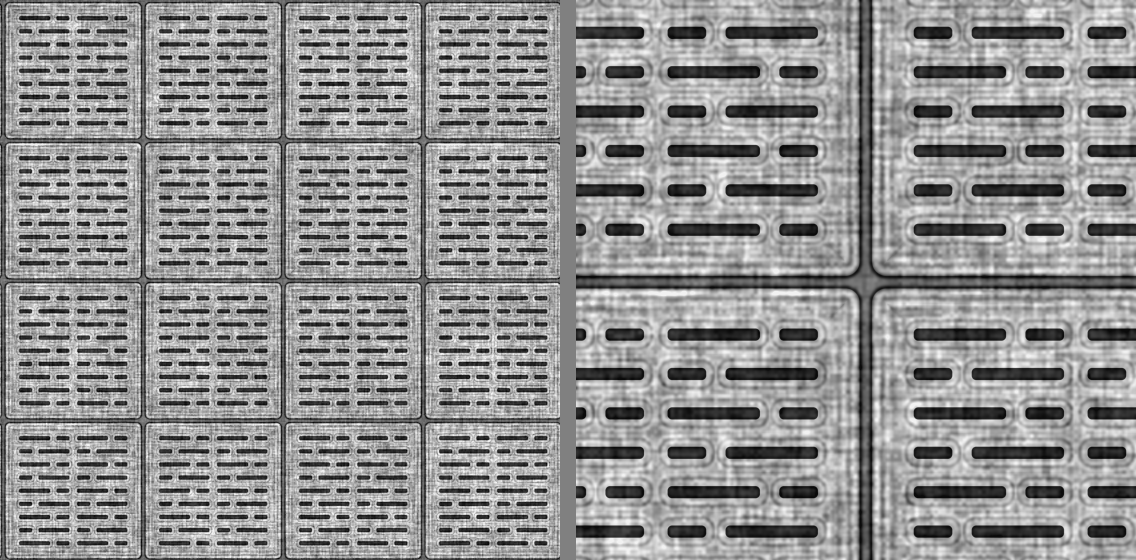
Left: the whole. Right: its middle third, enlarged.
Write a WebGL 2 fragment shader that draws this texture.

```glsl
#version 300 es
precision highp float;
// Cast metal grate panels, four by four, each with nine rows of paired slots.
// Rounded-box distances give the slots, rims and gaps; lattice noise that
// wraps over the canvas adds the brushed weave, speckle and worn edges.

#define TILES 4.0
#define ORIGIN vec2(0.0234, -0.0052)
#define ROW_PITCH 0.0938
#define GROUP_OFFSET 0.207
#define SLOT_HALF_HEIGHT 0.0145
#define PANEL_HALF 0.485
#define FIELD_HALF 0.449
#define METAL 0.675
#define SLOT_DARK 0.175
#define GAP_FLOOR 0.42
#define GRAIN 0.30
#define WEAVE 0.22

uniform vec2 u_resolution;
out vec4 outColor;

float hash(vec2 p) {
  vec3 q = fract(p.xyx * vec3(0.1031, 0.1030, 0.0973));
  q += dot(q, q.yzx + 33.33);
  return fract((q.x + q.y) * q.z);
}

// Value noise over the unit canvas; whole cell counts make it wrap.
float noise(vec2 uv, vec2 cells) {
  vec2 p = uv * cells;
  vec2 i = floor(p), f = fract(p);
  f = f * f * (3.0 - 2.0 * f);
  vec2 a = mod(i, cells), b = mod(i + 1.0, cells);
  return mix(mix(hash(a), hash(vec2(b.x, a.y)), f.x),
             mix(hash(vec2(a.x, b.y)), hash(b), f.x), f.y) - 0.5;
}

float roundedBox(vec2 p, vec2 halfSize, float radius) {
  vec2 q = abs(p) - halfSize + radius;
  return length(max(q, 0.0)) + min(max(q.x, q.y), 0.0) - radius;
}

// Soft line centred where the distance d equals pos.
float line(float d, float pos, float width) {
  float t = (d - pos) / width;
  return exp(-t * t);
}

// Each group holds a long and a short slot, mirrored on alternate rows.
float slotDistance(vec2 c) {
  float row = clamp(round(c.y / ROW_PITCH), -4.0, 4.0);
  float flip = mod(row, 2.0) < 0.5 ? 1.0 : -1.0;
  float side = c.x < 0.0 ? -1.0 : 1.0;
  vec2 g = vec2((c.x - side * GROUP_OFFSET) * flip, c.y - row * ROW_PITCH);
  float longSlot = roundedBox(g + vec2(0.069, 0.0), vec2(0.110, SLOT_HALF_HEIGHT), 0.011);
  float shortSlot = roundedBox(g - vec2(0.133, 0.0), vec2(0.046, SLOT_HALF_HEIGHT), 0.011);
  return min(longSlot, shortSlot);
}

void main() {
  vec2 uv = gl_FragCoord.xy / u_resolution;
  vec2 grid = uv * TILES - ORIGIN;
  vec2 c = fract(grid) - 0.5;
  vec2 id = mod(floor(grid), TILES);
  float aa = 0.75 * TILES / min(u_resolution.x, u_resolution.y);

  // Brushed weave, fine speckle and broad stains
  float weave = noise(uv, vec2(64.0, 384.0)) + noise(uv, vec2(384.0, 64.0));
  float speckle = noise(uv, vec2(420.0)) * 0.6 + noise(uv + 0.37, vec2(230.0)) * 0.4;
  float stain = noise(uv, vec2(14.0)) + 0.5 * noise(uv, vec2(40.0));
  float texture1 = GRAIN * speckle + WEAVE * weave;

  // Panel face with its own tone, a darker frame and a soft centre glow
  float edge = roundedBox(c, vec2(PANEL_HALF), 0.034);
  vec2 a = abs(c);
  float square = max(a.x, a.y);
  float frame = smoothstep(FIELD_HALF - aa, FIELD_HALF + aa, square);
  float tone = METAL + 0.02 * (hash(id + 7.0) - 0.5) + 0.06 * stain;
  tone += 0.03 * (1.0 - 4.0 * dot(c, c)) - 0.02 * frame;

  // Frame grooves, mitred corners and bright scuffs along the rim
  tone += 0.13 * line(edge, -0.012, 0.007) - 0.12 * line(edge, -0.024, 0.006);
  tone += 0.10 * line(square, FIELD_HALF, 0.006) - 0.09 * line(square, FIELD_HALF - 0.013, 0.006);
  float mitre = line(a.x - a.y, 0.0, 0.007) * smoothstep(0.405, 0.42, square);
  tone -= 0.09 * mitre * (1.0 - frame);
  float scuff = smoothstep(0.1, 0.4, noise(uv, vec2(28.0, 256.0)));
  tone += 0.15 * scuff * smoothstep(0.43, 0.455, c.y);

  // Raised collars around the slots
  float slot = slotDistance(c);
  tone += 0.07 * line(slot, 0.010, 0.006) - 0.13 * line(slot, 0.018, 0.005);
  tone += 0.08 * line(slot, 0.026, 0.006);
  tone += texture1;

  // Slot floors with a black rim
  float floorTone = SLOT_DARK - 0.09 * line(slot, -0.002, 0.005) + 0.45 * texture1;
  tone = mix(floorTone, tone, smoothstep(-aa, aa, slot));

  // Gaps between panels: gray bed between two dark edges
  float gapTone = GAP_FLOOR + 0.5 * texture1;
  tone = mix(tone, gapTone, smoothstep(-aa, aa, edge));
  tone -= 0.32 * line(edge, 0.002, 0.006);

  outColor = vec4(vec3(clamp(tone, 0.04, 0.95)), 1.0);
}
```
